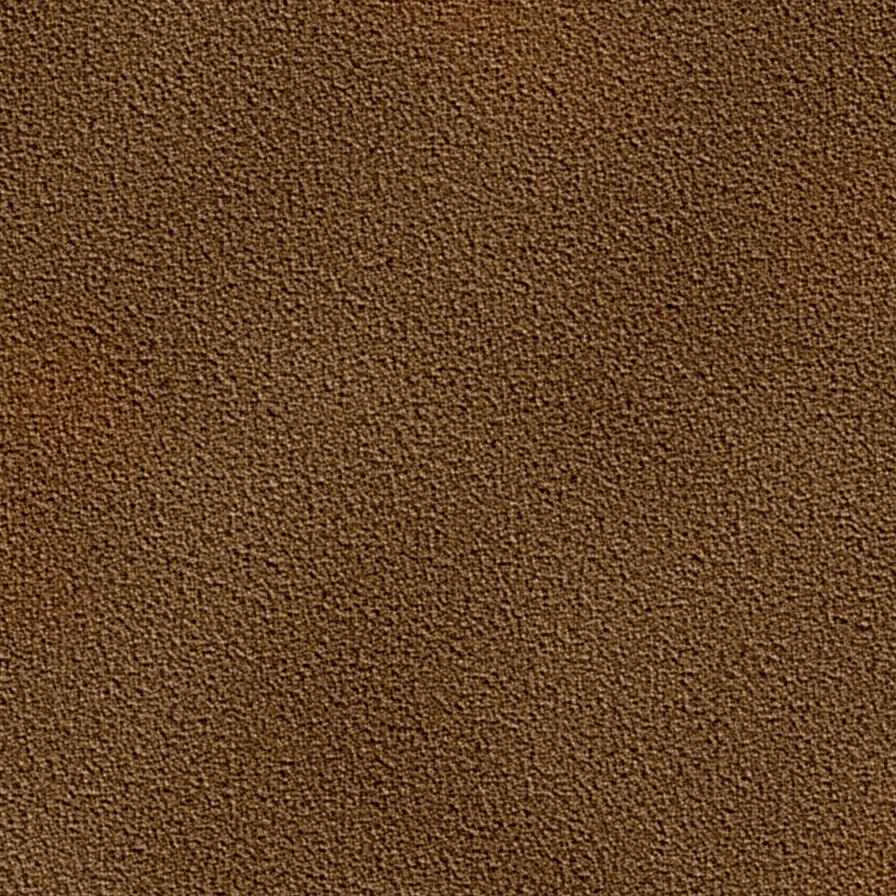
Give the GLSL for this texture, as a WebGL 1 fragment shader.

```glsl
precision highp float;
uniform vec2 u_resolution;

vec2 hash2(vec2 cell) {
  vec3 q = fract(cell.xyx * vec3(0.1031, 0.1030, 0.0973));
  q += dot(q, q.yzx + 33.33);
  return fract((q.xx + q.yz) * q.zy);
}

// Distance to the nearest scattered grain centre
float cellular(vec2 p) {
  vec2 cell = floor(p);
  vec2 local = p - cell;
  float nearest = 4.0;
  for (int y = -1; y <= 1; y++) {
    for (int x = -1; x <= 1; x++) {
      vec2 offset = vec2(float(x), float(y));
      vec2 toGrain = offset + hash2(cell + offset) - local;
      nearest = min(nearest, dot(toGrain, toGrain));
    }
  }
  return sqrt(nearest);
}

// Slope of the grain surface towards a raking light
float relief(vec2 p, vec2 light) {
  return cellular(p - light) - cellular(p + light);
}

// Broad, soft patches from layered sines
float patches(vec2 p) {
  float wave = sin(p.x * 7.0 + 2.0 * sin(p.y * 5.0 + 0.6));
  wave += sin(p.y * 9.0 - p.x * 4.0 + 1.5 * sin(p.x * 8.0 + 2.0));
  wave += 0.6 * sin(dot(p, vec2(17.0, 13.0)) + 2.0 * sin(p.y * 11.0));
  return wave / 2.6;
}

void main() {
  vec2 uv = gl_FragCoord.xy / min(u_resolution.x, u_resolution.y);

  // Two embossed grain sizes over a layer of rounded specks
  mat2 turn = mat2(0.8, 0.6, -0.6, 0.8);
  float coarse = relief(uv * 132.0 + 7.0, vec2(0.20, 0.23));
  float fine = relief(uv * 212.0 + 41.0, vec2(0.14, 0.27));
  float specks = 0.46 - cellular(turn * uv * 168.0 + 173.0);
  float tone = 0.391 + 0.28 * coarse + 0.31 * fine + 0.33 * specks;
  tone += 0.026 * patches(uv);

  // Brown ramp: blue falls away first in the shadows
  vec3 brown = vec3(tone, tone - 0.138, max(tone - 0.27, 0.06 * tone + 0.012));

  // Faint rust-coloured stains
  float rust = smoothstep(0.35, 1.0, patches(uv * 0.8 + 3.1));
  brown += rust * vec3(0.018, -0.002, -0.018);

  gl_FragColor = vec4(clamp(brown, 0.0, 1.0), 1.0);
}
```
